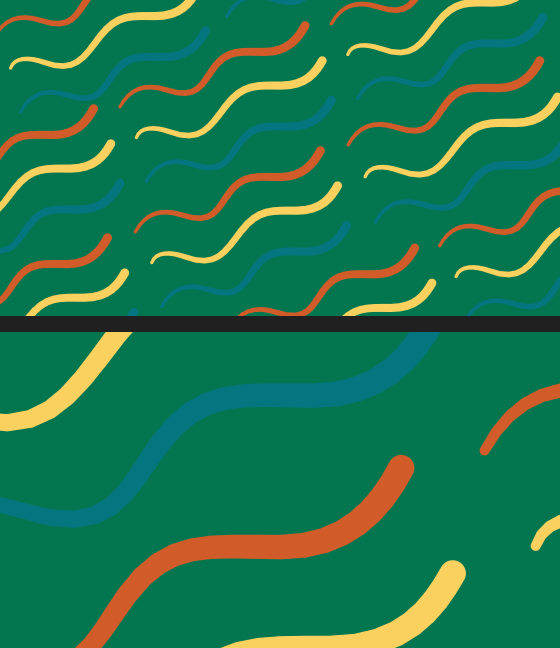
Top, the full canvas; bottom, a detail of the centre.
Write a WebGL 1 fragment shader that draws this pattern.

```glsl
precision highp float;

uniform vec2 u_resolution;

const float CANVAS_HEIGHT = 432.0; // drawing units from bottom to top

vec2 bezier(vec2 a, vec2 b, vec2 c, vec2 d, float t) {
  float s = 1.0 - t;
  return s * s * s * a + 3.0 * s * s * t * b + 3.0 * s * t * t * c + t * t * t * d;
}

// Centre line with a tall first crest, t from 0 to 1
vec2 tallWave(float t) {
  float u = t * 4.0;
  vec2 fall = vec2(64.0, 23.0), climb = vec2(128.0, 53.0), shelf = vec2(198.0, 75.0);
  if (u < 1.0) return bezier(vec2(0.0), vec2(13.0, 24.0), vec2(33.0, 33.0), fall, u);
  if (u < 2.0) return bezier(fall, vec2(106.0, 9.0), vec2(112.0, 31.0), climb, u - 1.0);
  if (u < 3.0) return bezier(climb, vec2(147.0, 79.0), vec2(165.0, 75.0), shelf, u - 2.0);
  return bezier(shelf, vec2(228.0, 75.0), vec2(243.0, 92.0), vec2(253.0, 111.0), u - 3.0);
}

// Centre line with a short first crest and a longer climb
vec2 lowWave(float t) {
  float u = t * 4.0;
  vec2 fall = vec2(45.0, 8.0), climb = vec2(122.0, 43.0), shelf = vec2(198.0, 71.0);
  if (u < 1.0) return bezier(vec2(0.0), vec2(5.0, 15.0), vec2(25.0, 15.0), fall, u);
  if (u < 2.0) return bezier(fall, vec2(88.0, -8.0), vec2(100.0, 14.0), climb, u - 1.0);
  if (u < 3.0) return bezier(climb, vec2(146.0, 74.0), vec2(165.0, 71.0), shelf, u - 2.0);
  return bezier(shelf, vec2(232.0, 71.0), vec2(245.0, 89.0), vec2(254.0, 105.0), u - 3.0);
}

// Brush radius grows quickly from the thin tip, then levels off
float brushRadius(float t) {
  return mix(2.2, 6.0, 1.0 - pow(1.0 - t, 1.6));
}

// Signed distance to a tapered stroke made of short round-ended segments
float strokeDistance(vec2 p, bool low) {
  if (p.x < -10.0 || p.x > 264.0 || p.y < -10.0 || p.y > 122.0) return 10.0;
  float nearest = 1000.0;
  vec2 a = vec2(0.0);
  float radiusA = brushRadius(0.0);
  for (int i = 1; i <= 32; i++) {
    float t = float(i) / 32.0;
    vec2 b = low ? lowWave(t) : tallWave(t);
    float radiusB = brushRadius(t);
    vec2 ab = b - a;
    float h = clamp(dot(p - a, ab) / dot(ab, ab), 0.0, 1.0);
    nearest = min(nearest, length(p - a - ab * h) - mix(radiusA, radiusB, h));
    a = b;
    radiusA = radiusB;
  }
  return nearest;
}

// Middle trio of each row in xy, step to its neighbour in zw
vec4 rowLayout(int row) {
  if (row == 0) return vec4(274.0, 512.0, 282.0, 131.0);
  if (row == 1) return vec4(164.0, 286.0, 289.0, 113.5);
  if (row == 2) return vec4(185.0, 115.0, 291.0, 119.0);
  return vec4(314.0, -18.0, 287.0, 114.0);
}

void main() {
  float pixel = CANVAS_HEIGHT / u_resolution.y;
  vec2 p = gl_FragCoord.xy * pixel;
  vec3 color = vec3(0.01, 0.46, 0.31);

  // Staggered trios of strokes
  for (int row = 0; row < 4; row++) {
    vec4 layout_ = rowLayout(row);
    for (int column = -1; column <= 1; column++) {
      // One trio is slightly larger
      float size = row == 2 && column == 1 ? 1.035 : 1.0;
      vec2 q = (p - layout_.xy - layout_.zw * float(column)) / size;
      float edge = pixel / size;

      float orange = strokeDistance(q, false);
      float yellow = strokeDistance(q - vec2(22.5, -42.0), true);
      float blue = strokeDistance(q - vec2(36.0, -102.0), false);

      color = mix(color, vec3(0.02, 0.46, 0.50), clamp(0.5 - blue / edge, 0.0, 1.0));
      color = mix(color, vec3(0.82, 0.36, 0.16), clamp(0.5 - orange / edge, 0.0, 1.0));
      color = mix(color, vec3(0.98, 0.82, 0.37), clamp(0.5 - yellow / edge, 0.0, 1.0));
    }
  }

  gl_FragColor = vec4(color, 1.0);
}
```
